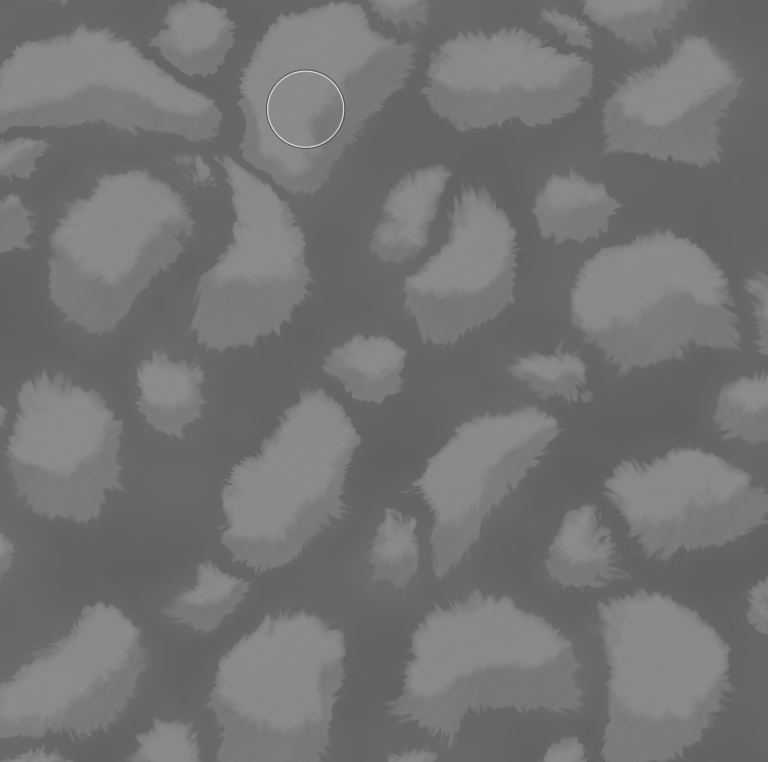
This texture map is drawn by a Shadertoy shader. Its source:

```glsl
// Painted grey height map: ragged soft stones in dark soil, with a round brush outline.

#define STONES 4.0      // large stones across the canvas
#define GAP 0.012       // half width of the soil between touching stones
#define HAIR 0.011      // depth of the ragged brush edge
#define SIDE 0.76       // depth of the shaded lower flank, relative to stone width
#define SOIL_TONE 0.393
#define FLANK_TONE 0.475
#define TOP_TONE 0.540
#define BRUSH_CENTRE vec2(0.398, 0.850)
#define BRUSH_RADIUS 0.0495

vec3 hash3(vec3 p) {
    p = fract(p * vec3(0.1031, 0.1030, 0.0973));
    p += dot(p, p.yxz + 33.33);
    return fract((p.xxy + p.yxx) * p.zyx);
}

float corner(vec2 i) { return hash3(vec3(i, 7.0)).x; }

float noise(vec2 p) {
    vec2 i = floor(p), f = fract(p);
    f = f * f * (3.0 - 2.0 * f);
    return mix(mix(corner(i), corner(i + vec2(1, 0)), f.x),
               mix(corner(i + vec2(0, 1)), corner(i + vec2(1, 1)), f.x), f.y);
}

// Noise in the range -0.5 to 0.5
float ripple(vec2 p) { return noise(p) - 0.5; }

// Distance to a bent capsule; shape = (half length, half width, angle, bend)
float stoneDistance(vec2 q, vec4 shape) {
    float c = cos(shape.z), s = sin(shape.z);
    q = vec2(c * q.x + s * q.y, c * q.y - s * q.x);
    q.y += shape.w * (q.x * q.x - 0.3 * shape.x * shape.x);
    float spine = max(shape.x - shape.y, 0.0);
    q.x -= clamp(q.x, -spine, spine);
    return length(q) - shape.y;
}

// Returns distance to the stone outline (x) and to its lit top face (y)
vec2 stoneField(vec2 p) {
    // Uneven layout, lumpy outlines
    vec2 fine = p;
    p += 0.050 * vec2(ripple(p * 4.0 + 13.0), ripple(p * 4.0 + 31.0));
    p += 0.036 * vec2(ripple(p * 13.0), ripple(p * 13.0 + 40.0));
    p += 0.012 * vec2(ripple(p * 36.0), ripple(p * 36.0 + 70.0));

    vec2 cell = floor(p * STONES), offset = vec2(0), seed = vec2(0);
    vec4 shape = vec4(0.1);
    float nearest = 9.0, second = 9.0;
    for (int j = -1; j <= 1; j++)
    for (int i = -1; i <= 1; i++)
    for (int kind = 0; kind < 2; kind++) {
        // Large stones sit in the cells, pebbles at the cell corners
        float pebble = float(kind);
        vec2 id = cell + vec2(i, j);
        vec3 place = hash3(vec3(id + 50.0, 3.0 + pebble));
        vec3 form = hash3(vec3(id + 90.0, 11.0 + pebble));
        vec2 centre = (id + 0.5 + 0.5 * pebble + 0.36 * (place.xy - 0.5)) / STONES;
        vec2 size = kind == 0 ? mix(vec2(0.088, 0.060), vec2(0.160, 0.080), form.xy)
                              : mix(vec2(0.042, 0.034), vec2(0.062, 0.044), form.xy);
        float angle = place.z * 1.9 - 0.2;
        vec4 candidate = vec4(size, angle, (form.z - 0.5) * 8.0 * (1.0 - pebble));
        float d = stoneDistance(p - centre, candidate);
        if (d < nearest) {
            second = nearest;
            nearest = d;
            offset = p - centre;
            shape = candidate;
            seed = id * 17.0 + pebble * 5.0;
        } else {
            second = min(second, d);
        }
    }

    // Short bristle strokes, mostly radial
    vec2 ray = offset / (length(offset) + 0.01) * shape.x;
    float hair = ripple(ray * 150.0 + offset * 60.0 + seed)
               + 0.6 * ripple(ray * 40.0 + offset * 50.0 - seed);
    float dabs = ripple(fine * 48.0) + 0.6 * ripple(fine * vec2(130.0, 90.0));
    float border = GAP - 0.5 * (second - nearest);
    float outline = max(nearest, border) + HAIR * (hair + 0.5 * dabs);
    float lowered = stoneDistance(offset - vec2(0.0, SIDE * shape.y), shape);
    // The point below must still lie on the stone for the top to be lit
    float top = max(max(lowered, nearest), border) + 0.006 + HAIR * (0.5 * hair + dabs);
    return vec2(outline, top);
}

// Soft coverage of the inside of a distance field
float inside(float d, float softness) { return 1.0 - smoothstep(-softness, softness, d); }

void mainImage(out vec4 fragColor, in vec2 fragCoord) {
    float pixel = 1.0 / iResolution.x;
    vec2 p = fragCoord * pixel;
    vec2 stone = stoneField(p);

    // Cloudy soil with a faint glow around the stones
    float tone = SOIL_TONE + 0.030 * ripple(p * 8.0) + 0.012 * ripple(p * 25.0);
    float glow = inside(stone.x - 0.008, 0.026) * noise(p * 9.0 + 20.0);
    tone = mix(tone, FLANK_TONE, 0.45 * glow);

    // Flank and top, with faint slanted strokes
    float strokes = ripple(vec2(p.x + p.y, p.y - p.x) * vec2(45.0, 130.0));
    float flank = FLANK_TONE + 0.026 * ripple(p * 14.0) + 0.014 * strokes;
    float top = TOP_TONE + 0.010 * ripple(p * 12.0) + 0.008 * strokes;
    float edge = max(pixel, mix(0.002, 0.007, noise(p * 13.0 + 9.0)));
    tone = mix(tone, flank, inside(stone.x, edge));
    tone = mix(tone, top, inside(stone.y, 0.010));

    // Thin brush outline with a dark rim
    float ring = length(p - BRUSH_CENTRE) - BRUSH_RADIUS;
    tone = mix(tone, 0.12, 0.7 * inside(abs(ring - 0.0014) - 0.0006, pixel));
    tone = mix(tone, 0.95, inside(abs(ring) - 0.0006, pixel));
    fragColor = vec4(vec3(tone), 1.0);
}
```
